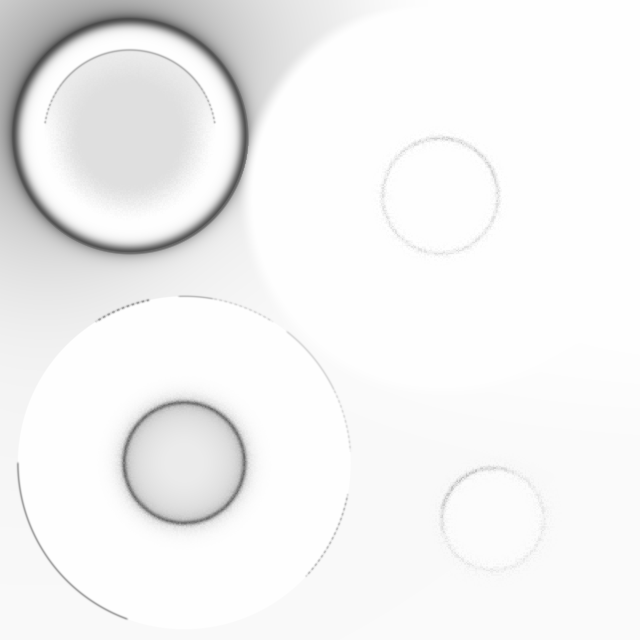
This texture map is drawn by a Shadertoy shader. Its source:

```glsl
float hash(vec2 p) {
    vec3 q = fract(vec3(p.xyx) * 0.1031);
    q += dot(q, q.yzx + 33.33);
    return fract((q.x + q.y) * q.z);
}

// Soft bell around zero
float bell(float x, float width) {
    return exp(-x * x / (width * width));
}

// One inside the radius, zero outside
float disc(float dist, float radius, float blur) {
    return 1.0 - smoothstep(radius - blur, radius + blur, dist);
}

// Thin circular line limited to a sector, angles in degrees
float arc(vec2 p, float radius, float middle, float halfSpan, float width) {
    float a = radians(middle);
    float facing = dot(normalize(p + 1e-5), vec2(cos(a), sin(a)));
    float away = acos(clamp(facing, -1.0, 1.0));
    float span = radians(halfSpan);
    float sector = 1.0 - smoothstep(span - 0.012, span + 0.012, away);
    return sector * bell(length(p) - radius, width);
}

// Beads along the angle
float beads(vec2 p, float count) {
    float wave = abs(fract(atan(p.y, p.x) * count / 6.2831853) - 0.5);
    return mix(0.35, 1.0, smoothstep(0.1, 0.4, wave));
}

// Shadow that differs on the inner and outer side of a rim
float rimShadow(float d, float inner, float outer) {
    return exp(-abs(d) / (d < 0.0 ? inner : outer));
}

// Large ring with its wide shadow and grey centre
float ringShade(vec2 p, float grain) {
    const float RIM = 0.183;
    const float HOLE = 0.134;
    float r = length(p);
    vec2 n = p / max(r, 1e-4);
    float d = r - RIM;

    float toCorner = 0.5 + 0.5 * dot(n, vec2(-0.6, 0.8));
    float wideShadow = 0.38 * mix(0.2, 1.0, toCorner) * exp(-max(d, 0.0) / 0.17);
    float outerShade = wideShadow + 0.33 * exp(-max(d, 0.0) / 0.009);
    float innerShade = 0.58 * bell(d, 0.011) + 0.12 * bell(d, 0.019);
    float shade = mix(outerShade, innerShade, disc(r, RIM, 0.003));
    shade = max(shade, 0.59 * bell(d, 0.0045));

    float upper = smoothstep(-0.1, 0.7, n.y);
    float fade = 1.0 - smoothstep(0.075, HOLE + 0.004, r + 0.008 * (grain - 0.5));
    float centreShade = 0.125 * mix(fade, mix(fade, 1.0, 0.6), upper);
    shade += centreShade * disc(r, HOLE, 0.0015);
    float line = arc(p, HOLE, 90.0, 82.0, 0.0018);
    float dotted = mix(beads(p, 120.0), 1.0, smoothstep(0.3, 0.7, n.y));
    return shade + 0.24 * line * dotted;
}

// Broken outline of the lower white disc
float brokenRim(vec2 p, float radius) {
    float dots = beads(p, 200.0);
    float line = 0.34 * arc(p, radius, 215.0, 35.0, 0.0018);
    line += 0.36 * dots * arc(p, radius, 112.0, 10.0, 0.002);
    line += 0.22 * arc(p, radius, 86.0, 6.0, 0.0016);
    line += 0.13 * dots * arc(p, radius, 69.0, 11.0, 0.0018);
    line += 0.13 * arc(p, radius, 39.0, 13.0, 0.0018);
    line += 0.12 * dots * arc(p, radius, 15.0, 11.0, 0.0018);
    line += 0.24 * dots * arc(p, radius, -27.0, 16.0, 0.0018);
    return line;
}

// Dark small ring with a filled centre and grainy halo
float hubShade(vec2 p, float grain) {
    const float RIM = 0.0945;
    float r = length(p);
    float d = r - RIM;
    float core = mix(0.075, 0.13, smoothstep(0.02, RIM, r)) * disc(r, RIM, 0.003);
    float halo = 0.22 * rimShadow(d, 0.008, 0.010) * mix(0.8, 1.2, grain);
    return core + halo + 0.25 * bell(d, 0.0038);
}

// Pale ring, strongest toward the given direction
float paleRing(vec2 p, float radius, float weak, float strong, vec2 toward, float grain) {
    float r = length(p);
    float side = smoothstep(0.2, 1.0, dot(p / max(r, 1e-4), toward));
    float line = bell(r - radius, 0.0035) * mix(weak, strong, side);
    float dust = 0.025 * bell(r - radius, 0.014) * step(0.65, grain);
    return line * mix(0.6, 1.3, grain) + dust;
}

void mainImage(out vec4 fragColor, in vec2 fragCoord) {
    vec2 uv = fragCoord / iResolution.xy;
    float grain = hash(floor(uv * 400.0));

    vec2 ring = uv - vec2(0.203, 0.788);
    vec2 plate = uv - vec2(0.688, 0.694);
    vec2 wheel = uv - vec2(0.288, 0.277);
    vec2 button = uv - vec2(0.770, 0.189);

    // Background and the shaded ring
    float shade = ringShade(ring, grain) + 0.018 * (1.0 - smoothstep(0.25, 0.5, uv.y));

    // Upper right plate covers the wide shadow
    float plateMask = disc(length(plate), 0.304, 0.014) * step(0.186, length(ring));
    plateMask = max(plateMask, smoothstep(0.5, 0.72, uv.x) * step(0.6, uv.y));
    shade *= 1.0 - plateMask;
    shade += paleRing(plate, 0.090, 0.075, 0.13, vec2(0.5, 0.866), grain);

    // Lower left wheel
    shade *= 1.0 - disc(length(wheel), 0.260, 0.0015);
    shade += brokenRim(wheel, 0.260) + hubShade(wheel, grain);

    // Lower right button
    shade *= 1.0 - 0.5 * disc(length(button), 0.078, 0.003);
    shade += paleRing(button, 0.0795, 0.035, 0.15, vec2(-0.64, 0.77), grain);

    fragColor = vec4(vec3(clamp(0.998 - shade, 0.0, 1.0)), 1.0);
}
```
